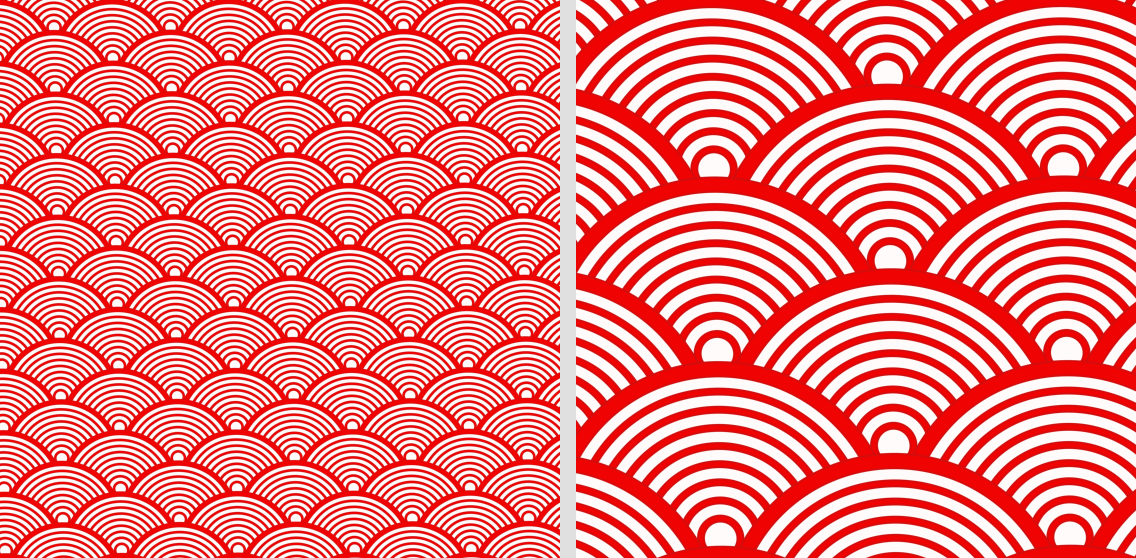
Left: the whole. Right: its middle third, enlarged.
This pattern is drawn by a WebGL 1 fragment shader. Its source:

```glsl
precision highp float;

uniform vec2 u_resolution;

// Lengths are fractions of the canvas width.
const vec2 ORIGIN = vec2(0.5205, 0.509);
const float PERIOD = 0.2080;
const float ROW_STEP = 0.05495;
const float RADIUS = 0.1055;
const float BAND = 0.0097;
const float RING_PITCH = 0.0108;
const float WHITE_WIDTH = 0.0061;
const float LAST_RING = 8.0;
const float LEAN = 0.018;
const float TILT = 0.003;
const float RIM_WIDTH = 0.0018;

const vec3 PAPER = vec3(0.995, 0.985, 0.98);
const vec3 RED = vec3(0.94, 0.01, 0.01);
const vec3 RIM = vec3(0.80, 0.06, 0.06);

const int ROWS = 5;

// Signed distance to the white rings: positive inside white.
float whiteRings(float radius) {
  float halfWhite = 0.5 * WHITE_WIDTH;
  float depth = RADIUS - BAND - radius - halfWhite;
  depth = min(depth, LAST_RING * RING_PITCH);
  float ring = clamp(floor(depth / RING_PITCH + 0.5), 0.0, LAST_RING);
  return halfWhite - abs(depth - ring * RING_PITCH);
}

// Red ink with darker rims, broken by concentric white rings.
vec3 fanColor(float radius, float softness) {
  float white = whiteRings(radius);
  float inkDepth = min(-white, RADIUS - radius);
  vec3 ink = mix(RIM, RED, smoothstep(0.0, RIM_WIDTH, inkDepth));
  return mix(ink, PAPER, smoothstep(-softness, softness, white));
}

void main() {
  float softness = 0.75 / u_resolution.x;
  vec2 q = gl_FragCoord.xy / u_resolution.x - ORIGIN;
  q = vec2(q.x + LEAN * q.y, q.y - TILT * q.x);

  // Composite the rows from back (upper) to front (lower).
  float frontRow = floor((q.y - RADIUS) / ROW_STEP);
  vec3 color = RED;
  for (int i = 0; i < ROWS; i++) {
    float row = frontRow + float(ROWS - 1 - i);
    float shift = 0.5 * mod(row, 2.0);
    float x = (fract(q.x / PERIOD - shift + 0.5) - 0.5) * PERIOD;
    float radius = length(vec2(x, q.y - row * ROW_STEP));
    float coverage = smoothstep(-softness, softness, RADIUS - radius);
    color = mix(color, fanColor(radius, softness), coverage);
  }

  gl_FragColor = vec4(color, 1.0);
}
```
